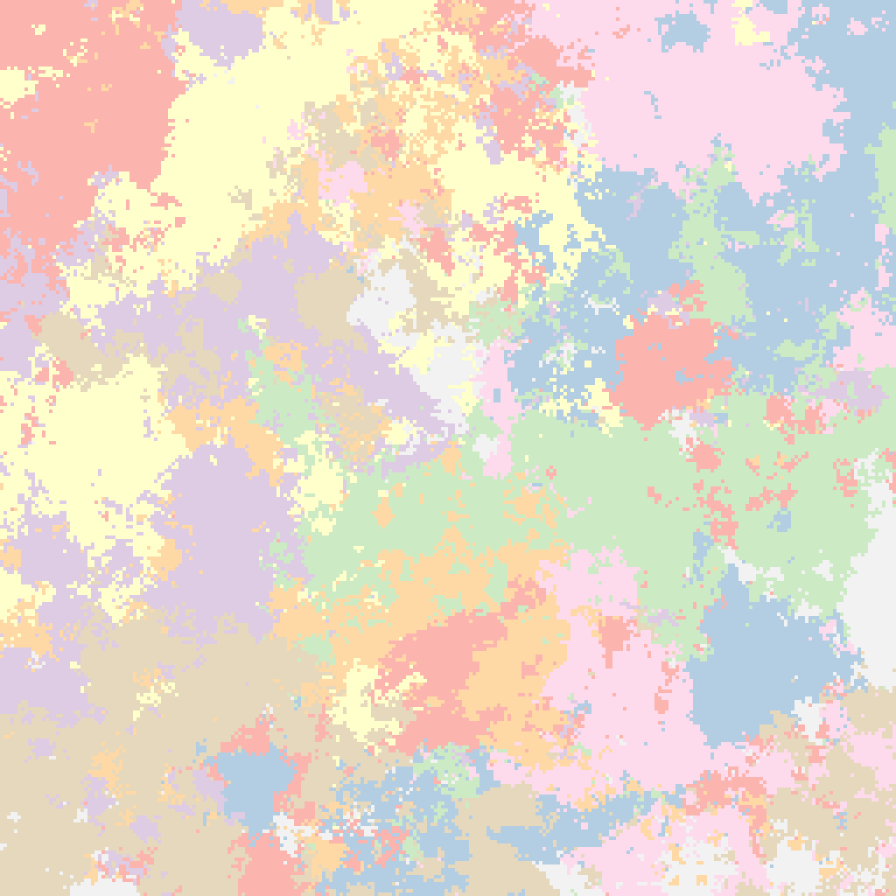
This texture is drawn by a Shadertoy shader. Its source:

```glsl
const float CELLS = 256.0;      // mosaic cells across the canvas
const float REACH = 2.0;        // how fast a colour fades away from its homes
const float ROUGHNESS = 0.76;   // amplitude kept by each finer octave

const vec3 RED    = vec3(0.984, 0.706, 0.682);
const vec3 BLUE   = vec3(0.702, 0.804, 0.890);
const vec3 GREEN  = vec3(0.800, 0.922, 0.773);
const vec3 PURPLE = vec3(0.871, 0.796, 0.894);
const vec3 ORANGE = vec3(0.996, 0.851, 0.651);
const vec3 YELLOW = vec3(1.000, 1.000, 0.800);
const vec3 TAN    = vec3(0.898, 0.847, 0.741);
const vec3 PINK   = vec3(0.992, 0.855, 0.925);
const vec3 GREY   = vec3(0.949, 0.949, 0.949);

float hash(vec2 p) {
    vec3 q = fract(vec3(p.xyx) * 0.1031);
    q += dot(q, q.yzx + 33.33);
    return fract((q.x + q.y) * q.z);
}

float valueNoise(vec2 p) {
    vec2 i = floor(p), f = fract(p);
    f = f * f * (3.0 - 2.0 * f);
    float low  = mix(hash(i), hash(i + vec2(1, 0)), f.x);
    float high = mix(hash(i + vec2(0, 1)), hash(i + vec2(1, 1)), f.x);
    return mix(low, high, f.y) - 0.5;
}

// Rough fractal field, turned at every octave to hide the lattice
float roughField(vec2 p, float seed) {
    const mat2 TURN = mat2(1.6, 1.2, -1.2, 1.6);
    vec2 q = p * 5.0 + seed * vec2(17.3, 29.7);
    float sum = 0.0, amplitude = 1.0;
    for (int i = 0; i < 7; i++) {
        sum += amplitude * valueNoise(q);
        q = TURN * q + 11.7;
        amplitude *= ROUGHNESS;
    }
    return sum;
}

// Layered sines that bend the outlines of the regions
vec2 bend(vec2 p) {
    return p + 0.025 * sin(p.yx * 13.0 + vec2(0.5, 2.1))
             + 0.012 * sin(p.yx * 29.0 + vec2(4.0, 1.2));
}

float nearestHome(vec2 p, vec4 a, vec4 b) {
    return min(min(distance(p, a.xy), distance(p, a.zw)),
               min(distance(p, b.xy), distance(p, b.zw)));
}

// One colour spreads from four homes; the strongest colour keeps the cell
void spread(inout vec4 winner, vec2 p, float seed, vec3 colour, vec4 a, vec4 b) {
    float field = roughField(p, seed);
    float thread = 0.22 * smoothstep(0.035, 0.0, abs(field));
    float strength = field + thread - REACH * nearestHome(bend(p), a, b);
    if (strength > winner.w) winner = vec4(colour, strength);
}

vec3 mosaic(vec2 uv) {
    vec2 p = (floor(uv * CELLS) + 0.5) / CELLS;
    vec4 winner = vec4(GREY, -100.0);
    spread(winner, p, 1.0, RED,    vec4(0.06, 0.78, 0.62, 0.95), vec4(0.45, 0.13, 0.72, 0.36));
    spread(winner, p, 2.0, BLUE,   vec4(0.84, 0.76, 0.84, 0.28), vec4(0.62, 0.14, 0.70, 0.60));
    spread(winner, p, 3.0, GREEN,  vec4(0.46, 0.42, 0.90, 0.60), vec4(0.50, 0.18, 0.74, 0.45));
    spread(winner, p, 4.0, PURPLE, vec4(0.13, 0.62, 0.18, 0.94), vec4(0.52, 0.58, 0.24, 0.42));
    spread(winner, p, 5.0, ORANGE, vec4(0.40, 0.86, 0.28, 0.34), vec4(0.20, 0.08, 0.45, 0.36));
    spread(winner, p, 6.0, YELLOW, vec4(0.10, 0.96, 0.28, 0.49), vec4(0.22, 0.72, 0.60, 0.78));
    spread(winner, p, 7.0, TAN,    vec4(0.06, 0.18, 0.94, 0.17), vec4(0.42, 0.62, 0.58, 0.06));
    spread(winner, p, 8.0, PINK,   vec4(0.90, 0.95, 0.95, 0.06), vec4(0.68, 0.44, 0.72, 0.86));
    spread(winner, p, 9.0, GREY,   vec4(0.29, 0.04, 0.55, 0.52), vec4(0.94, 0.37, 0.76, 0.14));
    return winner.rgb;
}

void mainImage(out vec4 fragColor, in vec2 fragCoord) {
    // Average four samples so cell edges stay smooth at any size
    vec3 sum = vec3(0.0);
    for (int i = 0; i < 4; i++) {
        vec2 offset = vec2(i % 2, i / 2) * 0.5 - 0.25;
        sum += mosaic((fragCoord + offset) / iResolution.xy);
    }
    fragColor = vec4(sum / 4.0, 1.0);
}
```
